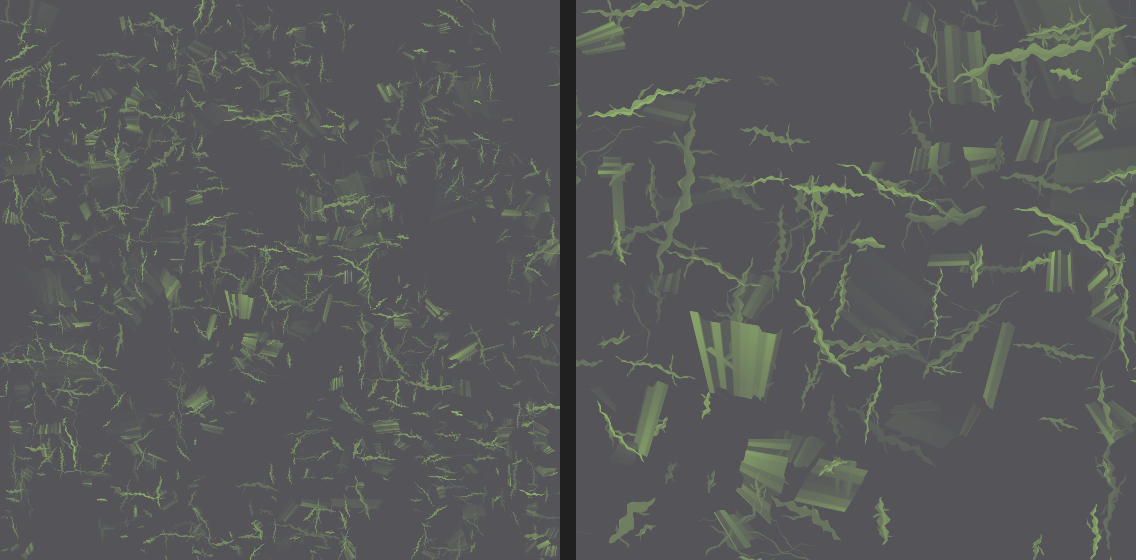
Left: the whole. Right: its middle third, enlarged.
This texture is drawn by a WebGL 1 fragment shader. Its source:

```glsl
precision highp float;
// Jagged green splinters, hairline cracks and striped shards on slate grey.
// Each layer scatters one shape per grid cell with random place, turn and tone;
// zigzag waves bend the splinters and layered sines leave bare areas.

#define SLATE vec3(0.33, 0.33, 0.35)
#define LEAF vec3(0.57, 0.70, 0.42)
#define SPLINTER_CELLS 12.0
#define SHARD_CELLS 15.0
#define HAIR_CELLS 10.0
#define SPLINTER_WIDTH 0.075
#define HAIR_WIDTH 0.016
#define BEND 0.045
#define COVER 0.95

uniform vec2 u_resolution;

vec4 hash4(vec3 k) {
  vec4 p = fract(k.xyzx * vec4(0.1031, 0.1030, 0.0973, 0.1099));
  p += dot(p, p.wzxy + 33.33);
  return fract((p.xxyz + p.yzzw) * p.zywx);
}

vec2 turn(vec2 p, float angle) {
  float c = cos(angle), s = sin(angle);
  return vec2(c * p.x + s * p.y, c * p.y - s * p.x);
}

float zigzag(float x) {
  return abs(fract(x) - 0.5) * 4.0 - 1.0;
}

// Random bands with narrow soft borders.
float bands(float x, float seed) {
  float i = floor(x);
  float a = hash4(vec3(i, seed, 3.0)).x;
  float b = hash4(vec3(i + 1.0, seed, 3.0)).x;
  return mix(a, b, smoothstep(0.7, 1.0, fract(x)));
}

// Chance that a shape exists at a place on the canvas.
float density(vec2 p) {
  float wave = sin(p.x * 23.0 + 2.0 * sin(p.y * 8.0 + 1.0))
             + sin(p.y * 13.0 + 2.5 * sin(p.x * 9.0 + 4.0));
  return COVER * smoothstep(-1.4, -0.4, wave) * smoothstep(1.02, 0.92, p.y);
}

// Tapered, ragged line along x, with fibres that follow its bends.
float splinter(vec2 q, float halfLength, float width, float seed, float soft) {
  float x = q.x;
  float y = q.y + BEND * (zigzag(x * 1.1 + seed)
          + 0.4 * zigzag(x * 3.7 + seed * 2.3)
          + 0.15 * zigzag(x * 9.1 + seed * 5.1));
  float taper = sqrt(max(0.0, 1.0 - abs(x) / halfLength));
  float ragged = 0.35 + 0.65 * abs(zigzag(x * 3.1 + seed + 0.3 * sign(y)));
  float body = width * taper * ragged;
  float edge = smoothstep(soft, -soft, abs(y) - body);
  float ends = smoothstep(soft, -soft, abs(x) - halfLength);
  return edge * ends * (0.45 + 0.55 * bands(y / width * 2.0 + 9.0, floor(seed * 99.0)));
}

// A main line with two short thin side branches.
float crack(vec2 q, vec4 r, float width, float soft) {
  float halfLength = mix(0.2, 0.8, r.x * r.x);
  float tone = splinter(q, halfLength, width * mix(0.35, 1.0, r.y), r.z, soft);
  for (int i = 0; i < 2; i++) {
    float side = float(i) * 2.0 - 1.0;
    vec2 root = vec2(side * halfLength * 0.6 * r.w, 0.04 * side);
    vec2 b = turn(q - root, side * mix(0.3, 1.5, r.w));
    tone = max(tone, 0.7 * splinter(b, halfLength * 0.4, width * 0.3, r.w + side * 0.2, soft));
  }
  return tone;
}

// Wedge of parallel stripes with uneven ends.
float shard(vec2 q, vec4 r, float seed, float soft) {
  float halfLength = mix(0.16, 0.44, r.x);
  float halfHeight = mix(0.05, 0.36, r.y * r.y);
  float y = q.y / (1.0 + 0.6 * (r.z - 0.5) * q.x / halfLength);
  float reach = halfLength * (0.6 + 0.4 * bands(y * 7.0 + 5.0, seed));
  float box = max(abs(q.x + (r.w - 0.5) * y) - reach, abs(y) - halfHeight);
  float stripe = bands(y * mix(10.0, 24.0, r.w) + 20.0, seed + 7.0);
  float fade = mix(0.6, 1.0, smoothstep(-halfLength, halfLength, q.x));
  return smoothstep(soft, -soft, box) * fade * mix(0.12, 1.0, stripe * stripe);
}

// Strongest tone among the shapes of the nine nearest cells.
float scatter(vec2 p, float cells, float seed, float width, float share) {
  vec2 g = p * cells;
  float soft = 0.5 * cells / u_resolution.y;
  float tone = 0.0;
  for (int j = -1; j <= 1; j++) {
    for (int i = -1; i <= 1; i++) {
      vec2 id = floor(g) + vec2(float(i), float(j));
      vec4 place = hash4(vec3(id + 17.0, seed));
      vec4 shape = hash4(vec3(id + 61.0, seed + 5.0));
      vec2 center = id + 0.2 + 0.6 * place.xy;
      float angle = place.z * 6.2832;
      vec2 q = turn(g - center, angle - 0.13 * sin(4.0 * angle));
      float present = step(place.w, share * density(center / cells));
      float level = mix(0.2, 1.0, fract(place.w * 37.0 + shape.x));
      float mark = width > 0.0 ? crack(q, shape, width, soft)
                               : shard(q, shape, floor(place.x * 200.0), soft);
      tone = max(tone, present * level * mark);
    }
  }
  return tone;
}

void main() {
  vec2 p = gl_FragCoord.xy / u_resolution.y;
  // Faint large patches, then striped shards (zero width selects shards).
  float tone = 0.2 * scatter(p, SHARD_CELLS * 0.45, 2.0, 0.0, 0.7);
  tone = max(tone, scatter(p, SHARD_CELLS, 11.0, 0.0, 0.4));
  tone = max(tone, scatter(p, SHARD_CELLS * 1.8, 71.0, 0.0, 0.35));
  // Splinters at three sizes, and a web of hairlines.
  tone = max(tone, scatter(p, SPLINTER_CELLS, 23.0, SPLINTER_WIDTH, 0.75));
  tone = max(tone, scatter(p, SPLINTER_CELLS * 1.7, 37.0, SPLINTER_WIDTH * 1.2, 0.7));
  tone = max(tone, scatter(p, SPLINTER_CELLS * 2.5, 41.0, SPLINTER_WIDTH * 1.4, 0.6));
  tone = max(tone, 0.6 * scatter(p, HAIR_CELLS, 53.0, HAIR_WIDTH, 0.9));
  gl_FragColor = vec4(mix(SLATE, LEAF, tone), 1.0);
}
```
